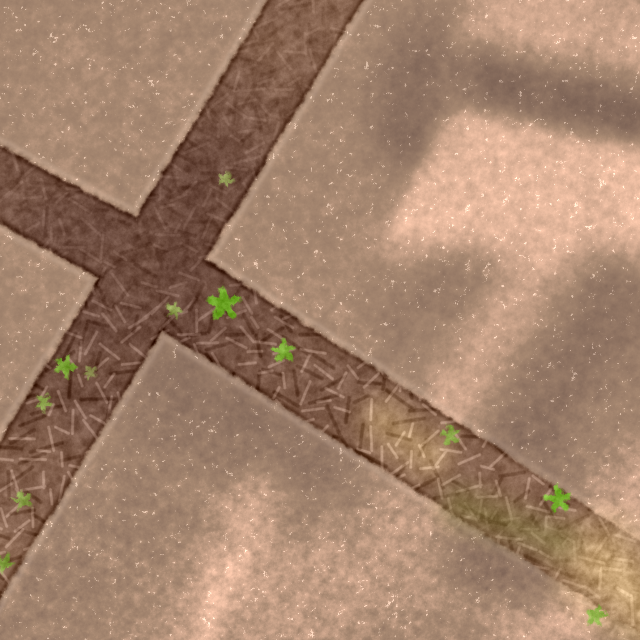
Reproduce this texture procedurally as a Shadertoy shader.

```glsl
// Weathered paving slabs split by two crossing soil joints, under dappled sunlight.
// Joints are signed distances, light is a sum of soft capsules and half planes,
// and grain, twigs and weeds come from hashed noise and small loops.

const vec3 SLAB_MID = vec3(0.65, 0.53, 0.44);
const vec3 SLAB_SHADE = vec3(0.48, 0.38, 0.33);
const vec3 SLAB_SUN = vec3(0.95, 0.76, 0.65);
const vec3 SOIL = vec3(0.43, 0.30, 0.245);
const vec3 SOIL_WARM = vec3(0.56, 0.42, 0.33);
const vec3 SAND = vec3(0.81, 0.67, 0.47);
const vec3 MOSS = vec3(0.50, 0.45, 0.24);
const vec3 LEAF = vec3(0.46, 0.74, 0.16);

float hash(vec2 p) {
    return fract(sin(dot(p, vec2(127.1, 311.7))) * 43758.5453);
}

float noise(vec2 p) {
    vec2 i = floor(p), f = fract(p);
    f = f * f * (3.0 - 2.0 * f);
    return mix(mix(hash(i), hash(i + vec2(1, 0)), f.x),
               mix(hash(i + vec2(0, 1)), hash(i + vec2(1, 1)), f.x), f.y);
}

// Centred fractal noise, roughly -0.5 to 0.5
float fbm(vec2 p) {
    float sum = 0.0, amp = 0.5;
    for (int i = 0; i < 4; i++) {
        sum += amp * (noise(p) - 0.5);
        p = mat2(1.6, 1.2, -1.2, 1.6) * p + 7.3;
        amp *= 0.6;
    }
    return sum;
}

float segment(vec2 p, vec2 a, vec2 b) {
    vec2 ab = b - a;
    return length(p - a - ab * clamp(dot(p - a, ab) / dot(ab, ab), 0.0, 1.0));
}

float capsule(vec2 p, vec2 a, vec2 b, float radius, float soft) {
    return 1.0 - smoothstep(radius - soft, radius + soft, segment(p, a, b));
}

float ramp(float d, float soft) { return smoothstep(-soft, soft, d); }

// Signed distance to the two joints, negative inside
float jointDistance(vec2 p) {
    float steep = (abs(p.x + 0.608 * p.y - 0.4935) - 0.0745) * 0.8545;
    float top = max(0.228 + 0.525 * p.x, 0.197 + 0.648 * p.x);
    float bottom = mix(0.349 + 0.556 * p.x, 0.357 + 0.63 * p.x, smoothstep(0.16, 0.25, p.x));
    return min(steep, max(top - p.y, p.y - bottom) * 0.84);
}

// Sunlight above zero, shade below zero
float dapple(vec2 p) {
    float wedge = ramp(p.x - 0.769 + 0.442 * p.y, 0.025)
                * ramp(p.y - 0.17 - 0.2 * (p.x - 0.7), 0.03)
                * ramp(0.39 + 0.04 * (p.x - 0.6) - p.y, 0.05);
    float light = 0.85 * wedge;
    light += 0.45 * capsule(p, vec2(0.86, 0.43), vec2(0.69, 0.65), 0.05, 0.04);
    light += 0.55 * capsule(p, vec2(0.79, 0.02), vec2(1.02, 0.06), 0.06, 0.05);
    light += 0.60 * capsule(p, vec2(0.41, 0.77), vec2(0.29, 1.02), 0.035, 0.035);
    light += 0.35 * capsule(p, vec2(0.42, 0.95), vec2(0.62, 0.84), 0.10, 0.08);
    light += 0.60 * capsule(p, vec2(0.82, 1.0), vec2(0.9, 0.96), 0.05, 0.05);
    light += 0.45 * capsule(p, vec2(1.0, 0.75), vec2(0.96, 0.85), 0.05, 0.06);
    light -= 0.65 * capsule(p, vec2(0.66, 0.09), vec2(0.63, 0.2), 0.05, 0.06);
    light -= 0.75 * capsule(p, vec2(0.77, 0.12), vec2(1.0, 0.185), 0.04, 0.04);
    light -= 0.50 * capsule(p, vec2(0.94, 0.48), vec2(0.84, 0.66), 0.08, 0.06);
    light -= 0.45 * capsule(p, vec2(0.71, 0.43), vec2(0.62, 0.5), 0.03, 0.06);
    light -= 0.55 * capsule(p, vec2(0.74, 0.87), vec2(0.81, 0.9), 0.045, 0.05);
    light -= 0.45 * capsule(p, vec2(0.28, 0.58), vec2(0.5, 0.73), 0.09, 0.09);
    return light - 0.15 * capsule(p, vec2(0.05, 0.9), vec2(0.2, 0.75), 0.1, 0.1);
}

// Layers of short, randomly turned strokes
float twigs(vec2 p, float cells) {
    float cover = 0.0;
    for (int i = 0; i < 3; i++) {
        vec2 q = p * cells + float(i) * vec2(3.37, 5.71);
        vec2 id = floor(q);
        float angle = 6.283 * hash(id + 2.1);
        vec2 along = vec2(cos(angle), sin(angle)) * (0.2 + 0.25 * hash(id + 8.4));
        float d = segment(fract(q) - 0.5, -along, along);
        cover = max(cover, (1.0 - smoothstep(0.015, 0.08, d)) * step(0.35, hash(id)));
    }
    return cover;
}

// Five-lobed leaf cluster
float weed(vec2 p, float size, float turn) {
    float lobes = size * (0.72 + 0.28 * cos(5.0 * atan(p.y, p.x) + turn));
    return 1.0 - smoothstep(-0.004, 0.004, length(p) - lobes);
}

void mainImage(out vec4 fragColor, in vec2 fragCoord) {
    vec2 p = fragCoord / iResolution.xy;
    p.y = 1.0 - p.y; // measured down from the top
    float coarse = fbm(p * 14.0), grain = fbm(p * 75.0), fine = fbm(p * 150.0 + 31.0);

    // Slabs
    float light = dapple(p + 0.02 * vec2(coarse, fbm(p * 11.0 + 9.0)));
    float rough = 0.55 + 0.35 * smoothstep(0.5, 0.9, p.y) + 0.2 * max(light, 0.0);
    float tone = light + 0.3 * coarse + rough * (grain + 0.5 * fine);
    vec3 slab = mix(SLAB_MID, SLAB_SUN, clamp(tone, 0.0, 1.15));
    slab = mix(slab, SLAB_SHADE, clamp(-tone, 0.0, 1.2));
    slab += 0.22 * smoothstep(0.2, 0.36, fine);

    // Soil, warmer away from the crossing
    float warm = smoothstep(0.1, 0.5, distance(p, vec2(0.22, 0.4)));
    vec3 soil = mix(SOIL, SOIL_WARM, 0.75 * warm + 0.4 * coarse);
    soil = mix(soil, SAND, 0.6 * capsule(p, vec2(0.6, 0.66), vec2(0.67, 0.71), 0.03, 0.04));
    soil += 0.22 * grain + 0.1 * fine;
    float litter = 0.4 + 0.6 * smoothstep(0.35, 0.6, p.y);
    soil += litter * (0.15 * twigs(p, 22.0) - 0.11 * twigs(p + 4.7, 17.0));

    // Joint edges dissolve into the sandy corner
    float d = jointDistance(p) + 0.006 * grain + 0.004 * coarse;
    float corner = capsule(p, vec2(0.94, 0.88), vec2(1.05, 0.98), 0.06, 0.06);
    float edge = (1.0 - corner) * (1.0 - 0.5 * smoothstep(0.5, 0.9, p.x));
    vec3 col = mix(soil, slab, ramp(d, 0.003));
    col += edge * (0.07 * exp(-pow((d - 0.008) / 0.005, 2.0)) - 0.13 * exp(-pow((d + 0.003) / 0.004, 2.0)));
    vec3 sand = SAND + 0.4 * grain + 0.15 * coarse + 0.12 * twigs(p, 20.0);
    col = mix(col, sand, 0.85 * corner);
    float moss = capsule(p, vec2(0.72, 0.79), vec2(0.87, 0.845), 0.025, 0.04);
    col = mix(col, MOSS + 0.3 * grain + 0.1 * twigs(p, 26.0), 0.65 * moss);

    // Weeds: position and size
    vec3 weeds[12] = vec3[12](
        vec3(0.349, 0.475, 0.028), vec3(0.443, 0.549, 0.019), vec3(0.101, 0.573, 0.018),
        vec3(0.139, 0.582, 0.011), vec3(0.068, 0.630, 0.015), vec3(0.035, 0.782, 0.015),
        vec3(0.004, 0.880, 0.016), vec3(0.353, 0.281, 0.013), vec3(0.272, 0.485, 0.014),
        vec3(0.704, 0.679, 0.016), vec3(0.873, 0.781, 0.022), vec3(0.932, 0.962, 0.017));
    for (int i = 0; i < 12; i++) {
        vec3 w = weeds[i];
        float cover = weed(p - w.xy + 0.012 * vec2(grain, fine), w.z, 6.283 * hash(w.xy));
        vec3 leaf = mix(vec3(0.60, 0.62, 0.36), LEAF, smoothstep(0.010, 0.022, w.z));
        col = mix(col, leaf + 0.35 * grain, 0.85 * cover);
    }
    fragColor = vec4(clamp(col, 0.0, 1.0), 1.0);
}
```
